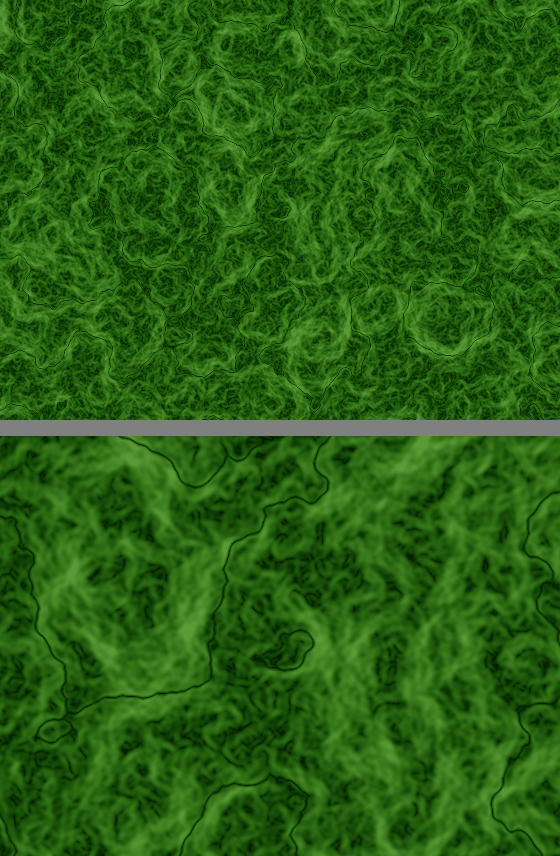
Top, the full canvas; bottom, a detail of the centre.
Write a WebGL 2 fragment shader that draws this texture.

```glsl
#version 300 es
precision highp float;
// Mossy green fibres: the slope of a folded fractal height field.
// Steep flanks become bright combed bands, flat spots become dark grain,
// and the fold at height zero leaves thin dark winding creases.

uniform vec2 u_resolution;
out vec4 fragColor;

// Random unit vector for a lattice point
vec2 latticeDirection(vec2 cell) {
    uvec2 q = uvec2(ivec2(cell)) * uvec2(1597u, 3812u) + uvec2(7919u, 104u);
    uint h = (q.x ^ (q.y * 40503u)) * 277803u;
    h = (h ^ (h >> 15)) * 739391u;
    h = (h ^ (h >> 13)) * 92821u;
    h ^= h >> 16;
    float angle = float(h & 65535u) * 6.28319 / 65536.0;
    return vec2(cos(angle), sin(angle));
}

float gradientNoise(vec2 p) {
    vec2 cell = floor(p), f = p - cell;
    vec2 w = f * f * f * (f * (f * 6.0 - 15.0) + 10.0);
    vec2 r = vec2(1.0, 0.0);
    float a = dot(latticeDirection(cell), f);
    float b = dot(latticeDirection(cell + r.xy), f - r.xy);
    float c = dot(latticeDirection(cell + r.yx), f - r.yx);
    float d = dot(latticeDirection(cell + r.xx), f - r.xx);
    return mix(mix(a, b, w.x), mix(c, d, w.x), w.y);
}

// Fractal sum, folded once at zero
float foldedHeight(vec2 p) {
    const mat2 doubleAndTurn = mat2(1.6, 1.2, -1.2, 1.6);
    float sum = 0.0, amplitude = 0.2;
    p = p * 5.0 + vec2(13.7, 41.3);
    for (int i = 0; i < 6; i++) {
        sum += amplitude * gradientNoise(p);
        p = doubleAndTurn * p + vec2(5.31, 9.73);
        amplitude *= 0.45;
    }
    return abs(sum);
}

void main() {
    vec2 p = gl_FragCoord.xy / u_resolution.y;

    // Central differences; the step also sets the crease width
    vec2 e = vec2(0.0021, 0.0);
    vec2 slope = vec2(
        foldedHeight(p + e.xy) - foldedHeight(p - e.xy),
        foldedHeight(p + e.yx) - foldedHeight(p - e.yx)) / (2.0 * e.x);

    // Compressed slope drives a green ramp
    float light = min(0.04 + 0.285 * sqrt(length(slope)), 0.6);
    fragColor = vec4(pow(vec3(light), vec3(2.0, 1.0, 3.0)), 1.0);
}
```
